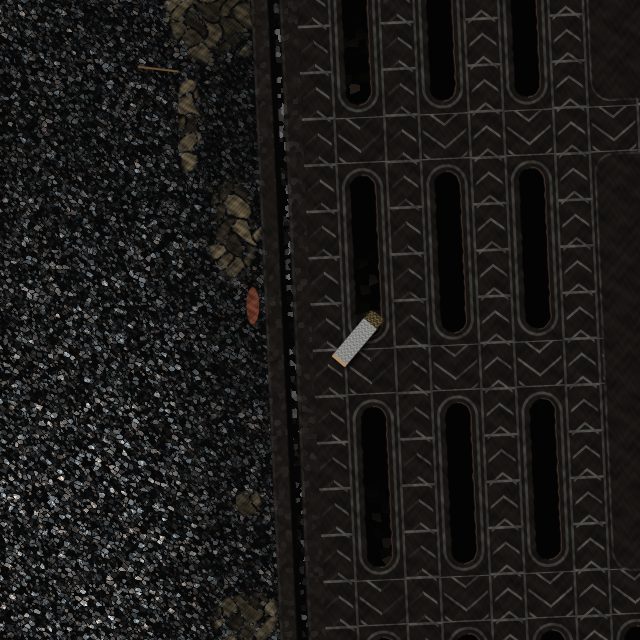
Give the GLSL for this texture, as a three.js fragment shader.

```glsl
// A worn cast-iron drain grate beside dark gravel, with a small paper stub.
// The iron is a tilted repeating grid of distance functions; gravel and
// stones are cellular noise, and layered sines wear down the ridges.
varying vec2 vUv;

const vec2 PITCH = vec2(0.1322, 0.362);   // spacing of the slots
const vec2 FIRST_SLOT = vec2(0.553, 0.426);
const float STRIP = 0.027;                // half width of a ribbed strip
const float BAR = 0.0724;                 // spacing of the cross bars

vec2 hash2(vec2 p) {
  vec3 q = fract(p.xyx * vec3(0.1031, 0.1030, 0.0973));
  q += dot(q, q.yzx + 33.33);
  return fract((q.xx + q.yz) * q.zy);
}

// x: distance to nearest point, y: gap to the second, z: cell value
vec3 cells(vec2 p) {
  vec2 base = floor(p);
  vec3 best = vec3(9.0, 9.0, 0.0);
  for (int j = -1; j <= 1; j++) {
    for (int i = -1; i <= 1; i++) {
      vec2 id = base + vec2(float(i), float(j));
      float d = length(id + 0.15 + 0.7 * hash2(id) - p);
      if (d < best.x) best = vec3(d, best.x, hash2(id + 57.0).x);
      else best.y = min(best.y, d);
    }
  }
  return vec3(best.x, best.y - best.x, best.z);
}

float waves(vec2 p) {
  float sum = sin(p.x + 1.7 * sin(p.y)) + 0.6 * sin(2.3 * p.y - 1.4 * p.x);
  return 0.5 + 0.25 * (sum + 0.4 * sin(4.1 * p.x + 3.7 * p.y));
}

float inside(float d, float soft) { return 1.0 - smoothstep(-soft, soft, d); }
float ridge(float d, float w) { return 1.0 - smoothstep(w * 0.3, w, abs(d)); }
float box(vec2 p, vec2 size, float r) {
  vec2 q = abs(p) - size + r;
  return length(max(q, 0.0)) + min(max(q.x, q.y), 0.0) - r;
}
float capsule(vec2 p, float len, float r) {
  return length(vec2(p.x, max(abs(p.y) - len, 0.0))) - r;
}
vec2 turn(vec2 p, float a) {
  return vec2(cos(a) * p.x + sin(a) * p.y, cos(a) * p.y - sin(a) * p.x);
}
float blob(vec2 p, float x, float y, float w, float h) {
  return 1.0 - length((p - vec2(x, y)) / vec2(w, h));
}

vec3 gravel(vec2 p) {
  vec3 coarse = cells(turn(p, 0.5) * vec2(105.0, 150.0));
  vec3 fine = cells(turn(p, -0.7) * vec2(240.0, 165.0));
  float light = mix(0.65, 1.15, smoothstep(0.1, 0.85, p.y));
  light *= mix(1.0, 0.55, smoothstep(0.22, 0.36, p.x));
  float chip = pow(coarse.z, 5.0) * smoothstep(0.02, 0.3, coarse.y);
  float dust = pow(fine.z, 3.0) * smoothstep(0.0, 0.35, fine.y);
  vec3 tint = mix(vec3(0.9, 1.0, 1.06), vec3(1.08, 1.0, 0.94), fract(coarse.z * 47.0));
  return tint * (0.025 + light * (0.47 * chip + 0.34 * dust));
}

// Pale stones, a leaf and a twig along the broken edge
vec3 addStones(vec3 col, vec2 p) {
  float m = max(blob(p, 0.335, 0.035, 0.075, 0.068), blob(p, 0.365, 0.35, 0.038, 0.09));
  m = max(m, blob(p, 0.385, 0.965, 0.05, 0.05));
  m = max(m, blob(p, 0.387, 0.785, 0.022, 0.025));
  m = max(m, blob(p, 0.295, 0.19, 0.018, 0.075));
  vec3 c = cells(p * 32.0 + 0.3 * sin(p.yx * 90.0));
  float grain = waves(p * 240.0);
  float mask = smoothstep(0.0, 0.3, m + 0.45 * (c.z - 0.5)) * smoothstep(0.02, 0.25, c.y);
  vec3 stone = vec3(0.40, 0.35, 0.26) * (0.25 + 0.75 * c.z) * (0.5 + 0.8 * grain);
  col = mix(col, stone, mask * 0.85);
  float leaf = blob(p, 0.395, 0.478, 0.011, 0.032);
  col = mix(col, vec3(0.40, 0.22, 0.16) * (0.6 + 0.6 * grain), smoothstep(0.0, 0.2, leaf));
  float twig = capsule(turn(p - vec2(0.247, 0.108), 0.12).yx, 0.03, 0.0015);
  return mix(col, vec3(0.43, 0.31, 0.18), inside(twig, 0.0012));
}

vec3 grate(vec2 g, float wear) {
  vec2 q = g - FIRST_SLOT;
  vec2 id = floor(q / PITCH + 0.5);
  vec2 s = q - id * PITCH;                        // from slot centre
  float b = mod(q.x, PITCH.x) - 0.5 * PITCH.x;    // from strip centre
  float inStrip = inside(abs(b) - STRIP, 0.001);
  float inBand = inside(0.145 - abs(s.y), 0.001);
  float leftLit = mix(0.2, 1.0, smoothstep(0.58, 0.78, g.x));
  // Bars, seams and chevrons: up on strips, down between slots
  float v = q.y + 0.145;
  float bars = mod(v + 0.5 * BAR, BAR) - 0.5 * BAR;
  float up = mod(v - 0.006 - 0.8 * abs(b), 0.5 * BAR) - 0.25 * BAR;
  float down = mod(v + 0.8 * abs(s.x), 0.5 * BAR) - 0.25 * BAR;
  float lines = ridge(bars, 0.0032) * max(inStrip, inBand);
  lines = max(lines, 0.65 * ridge(abs(b) - STRIP, 0.003));
  float arms = ridge(up, 0.0036) * inside(abs(b) - 0.021, 0.002);
  float vees = ridge(down, 0.0036) * inBand * inside(abs(s.x) - 0.034, 0.002);
  lines = max(lines, arms * mix(leftLit, 1.0, step(0.0, b)));
  lines = max(lines, vees * mix(1.0, leftLit, step(0.0, s.x)));
  // Rounded rims and open slots
  float rim = capsule(s, 0.105, 0.030);
  lines = max(lines * (1.0 - inside(rim, 0.001)), 0.7 * ridge(rim, 0.0035));
  float hole = capsule(s, 0.106, 0.0195) + 0.003 * (wear - 0.5);
  vec3 iron = vec3(0.088, 0.078, 0.068) * (0.6 + 0.7 * wear);
  vec3 col = mix(iron, vec3(0.33, 0.33, 0.31), lines * (0.35 + 0.75 * wear));
  col += vec3(0.15, 0.10, 0.08) * ridge(hole, 0.003) * step(0.0, s.x);
  float rubble = pow(cells(g * 70.0).z, 6.0) * step(id.x, 0.5) * smoothstep(-0.02, 0.12, s.y);
  col = mix(col, 0.012 + vec3(0.16, 0.13, 0.10) * rubble, inside(hole, 0.0015));
  // Plain plates beyond the last strip
  float plate = min(box(g - vec2(1.07, 0.61), vec2(0.152, 0.326), 0.03),
                    box(g - vec2(1.07, 0.0), vec2(0.152, 0.2), 0.03));
  col = mix(col, iron, inside(plate, 0.0015));
  return col + 0.11 * ridge(plate, 0.003) * wear;
}

// Side rails with a gritty black groove
vec3 rails(vec2 g, float wear) {
  float grit = cells(g * 120.0).z;
  vec3 col = vec3(0.10, 0.088, 0.078) * (0.65 + 0.5 * wear) + 0.06 * pow(grit, 5.0);
  float specks = 0.4 * pow(grit, 6.0) * inside(abs(g.x - 0.432) - 0.005, 0.002);
  col = mix(col, vec3(0.018 + specks), inside(abs(g.x - 0.427) - 0.009, 0.002));
  return col + 0.07 * wear * (ridge(g.x - 0.439, 0.003) + ridge(g.x - 0.394, 0.003));
}

vec3 addStub(vec3 col, vec2 p) {
  vec2 s = turn(p - vec2(0.5535, 0.5355), -0.869);   // x runs to the burnt end
  float grain = waves(s * 900.0);
  col *= 1.0 - 0.6 * inside(box(s - 0.005, vec2(0.044, 0.015), 0.005), 0.006);
  float ash = box(s - vec2(0.044, 0.0), vec2(0.014, 0.013), 0.005) + 0.004 * (grain - 0.5);
  col = mix(col, vec3(0.34, 0.29, 0.18) * (0.35 + grain), inside(ash, 0.0015));
  vec3 paper = vec3(0.43, 0.43, 0.42) + 0.2 * grain;
  paper = mix(paper, vec3(0.72, 0.55, 0.38), inside(s.x + 0.0345, 0.0025));
  return mix(col, paper, inside(box(s, vec2(0.039, 0.0135), 0.002), 0.0012));
}

void main() {
  vec2 p = vec2(vUv.x, 1.0 - vUv.y);              // measured downwards
  vec2 g = p + 0.046 * vec2(-p.y, p.x);           // aligned to the iron
  float wear = clamp(0.6 * waves(g * 95.0) + 0.4 * waves(g.yx * 310.0), 0.0, 1.0);
  vec3 col = addStones(gravel(p), p);
  col = mix(col, rails(g, wear), inside(0.392 - g.x, 0.0015));
  col = mix(col, grate(g, wear), inside(0.4635 - g.x, 0.001));
  gl_FragColor = vec4(addStub(col, p), 1.0);
}
```
